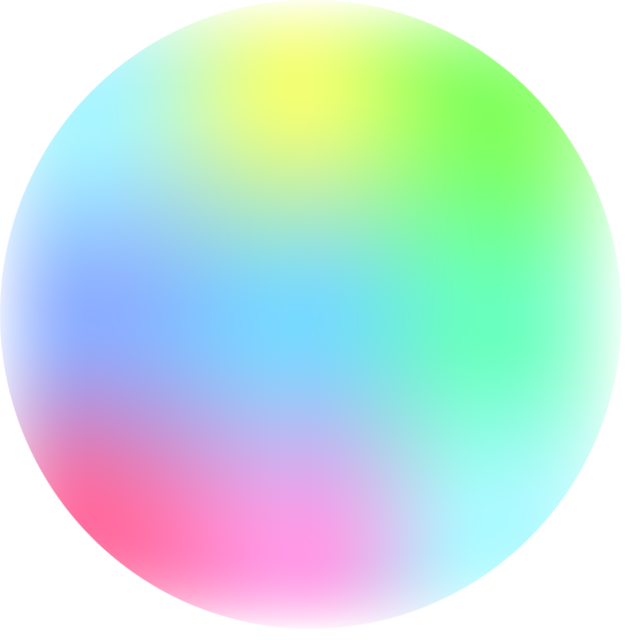
A three.js fragment shader for this background:

```glsl
// Soft rainbow disc: a three by three colour mesh fading to white at its rim.
varying vec2 vUv;

const vec3 WHITE = vec3(1.0);
const vec3 ICE = vec3(0.66, 0.96, 1.0);
const vec3 LEMON = vec3(0.95, 1.0, 0.45);
const vec3 LIME = vec3(0.51, 1.0, 0.37);
const vec3 PERIWINKLE = vec3(0.55, 0.68, 1.0);
const vec3 SKY = vec3(0.47, 0.85, 1.0);
const vec3 MINT = vec3(0.41, 1.0, 0.74);
const vec3 CORAL = vec3(1.0, 0.42, 0.62);
const vec3 PINK = vec3(1.0, 0.60, 0.90);
const vec3 AQUA = vec3(0.67, 0.98, 1.0);

// Eased blend through three colours placed at low, mid and high.
vec3 blend3(vec3 a, vec3 b, vec3 c, float low, float mid, float high, float t) {
  vec3 lower = mix(a, b, smoothstep(low, mid, t));
  return mix(lower, c, smoothstep(mid, high, t));
}

// Ease-out rise from 0 at the rim to 1 at the inner knot.
float rimFade(float rim, float knot, float t) {
  float rest = 1.0 - clamp((t - rim) / (knot - rim), 0.0, 1.0);
  return 1.0 - rest * rest;
}

// Coverage of an ellipse with a smooth edge.
float ellipseMask(vec2 p, vec2 center, vec2 radii, float softness) {
  float dist = (length((p - center) / radii) - 1.0) * min(radii.x, radii.y);
  return 1.0 - smoothstep(-softness, softness, dist);
}

vec3 meshColor(vec2 p, vec3 columns, vec3 rows) {
  vec3 top = blend3(ICE, LEMON, LIME, columns.x, columns.y, columns.z, p.x);
  vec3 middle = blend3(PERIWINKLE, SKY, MINT, columns.x, columns.y, columns.z, p.x);
  vec3 bottom = blend3(CORAL, PINK, AQUA, columns.x, columns.y, columns.z, p.x);
  return blend3(bottom, middle, top, rows.x, rows.y, rows.z, p.y);
}

void main() {
  // The outer rows bow away from the middle column.
  vec3 columns = vec3(0.145, 0.467, 0.765);
  float offset = (vUv.x - columns.y) / 0.32;
  float reach = 0.31 + 0.055 * max(0.0, 1.0 - offset * offset);
  vec3 rows = vec3(0.5 - reach, 0.5, 0.5 + reach);

  // Fade each side of the mesh to white.
  float fade = rimFade(-0.02, columns.x, vUv.x) * rimFade(0.985, columns.z, vUv.x);
  fade *= rimFade(0.01, rows.x, vUv.y) * rimFade(1.01, rows.z, vUv.y);
  vec3 color = mix(WHITE, meshColor(vUv, columns, rows), fade);

  // Clip to the disc.
  float disc = ellipseMask(vUv, vec2(0.4857, 0.509), vec2(0.4857, 0.4915), 0.0015);
  gl_FragColor = vec4(mix(WHITE, color, disc), 1.0);
}
```
